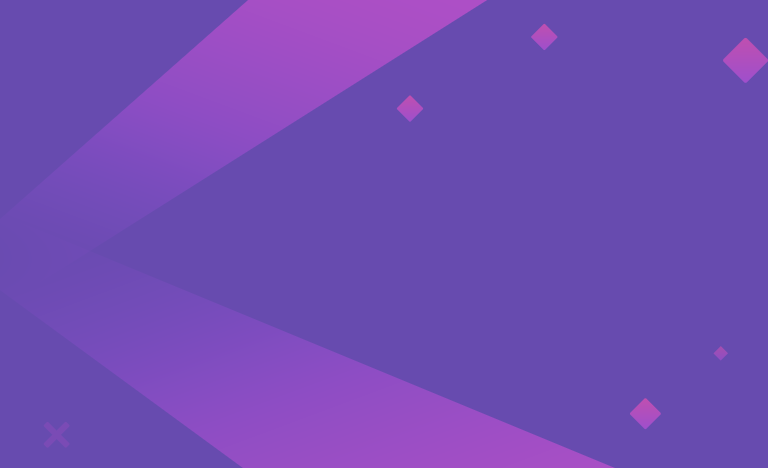
Give the GLSL for this background, as a WebGL 1 fragment shader.

```glsl
precision highp float;
// Two violet beams fanning out from the left edge, with pink diamonds and a faint cross.

uniform vec2 u_resolution;

#define ASPECT 1.641
#define BASE vec3(0.404, 0.294, 0.686)
#define VIOLET vec3(0.500, 0.300, 0.765)
#define PINK vec3(0.680, 0.310, 0.775)
#define GEM_TOP vec3(0.750, 0.310, 0.690)
#define GEM_BOTTOM vec3(0.620, 0.310, 0.800)
#define CROSS_COLOR vec3(0.480, 0.295, 0.710)
#define BEAM_TILT 0.35
#define CORNER 0.1

// Coverage of a shape from its signed distance (negative inside).
float fill(float d) {
  return clamp(0.5 - d * u_resolution.y, 0.0, 1.0);
}

// Signed distance to the line a-b, positive on its left side.
float lineSide(vec2 p, vec2 a, vec2 b) {
  vec2 dir = normalize(b - a);
  return dot(p - a, vec2(-dir.y, dir.x));
}

float roundBox(vec2 p, vec2 halfSize, float radius) {
  vec2 q = abs(p) - halfSize + radius;
  return length(max(q, 0.0)) + min(max(q.x, q.y), 0.0) - radius;
}

vec2 rotate45(vec2 p) {
  return vec2(p.x + p.y, p.y - p.x) * 0.70711;
}

// Fades in from the background, then shifts from violet to pink.
vec3 beam(vec3 color, float mask, float t) {
  vec3 tint = mix(VIOLET, PINK, smoothstep(0.2, 1.05, t));
  return mix(color, tint, mask * smoothstep(-0.05, 0.55, t));
}

vec3 diamond(vec3 color, vec2 p, float radius, float opacity) {
  float d = roundBox(rotate45(p), vec2(radius * 0.735), radius * CORNER);
  vec3 tint = mix(GEM_BOTTOM, GEM_TOP, clamp(0.5 + 0.5 * p.y / radius, 0.0, 1.0));
  return mix(color, tint, fill(d) * opacity);
}

void main() {
  vec2 p = gl_FragCoord.xy / u_resolution * vec2(ASPECT, 1.0);
  vec3 color = BASE;

  // Lower beam
  float lowerTop = lineSide(p, vec2(0.0, 0.543), vec2(1.314, 0.0));
  float lowerBottom = -lineSide(p, vec2(0.0, 0.380), vec2(0.519, 0.0));
  float lowerT = dot(p - vec2(0.0, 0.506), vec2(BEAM_TILT, -0.94)) / 1.07;
  color = beam(color, fill(max(lowerTop, lowerBottom)), lowerT);

  // Upper beam
  float upperTop = lineSide(p, vec2(0.0, 0.532), vec2(0.530, 1.0));
  float upperBottom = -lineSide(p, vec2(0.192, 0.4635), vec2(1.041, 1.0));
  float upperT = dot(p - vec2(0.0, 0.42), vec2(BEAM_TILT, 0.94)) / 0.89;
  color = beam(color, fill(max(upperTop, upperBottom)), upperT);

  // Diamonds
  color = diamond(color, p - vec2(0.876, 0.768), 0.028, 1.0);
  color = diamond(color, p - vec2(1.163, 0.921), 0.028, 1.0);
  color = diamond(color, p - vec2(1.593, 0.871), 0.048, 1.0);
  color = diamond(color, p - vec2(1.379, 0.116), 0.033, 1.0);
  color = diamond(color, p - vec2(1.540, 0.245), 0.015, 0.7);

  // Cross
  vec2 c = rotate45(p - vec2(0.121, 0.071));
  vec2 bar = vec2(0.034, 0.0065);
  float crossDist = min(roundBox(c, bar, 0.003), roundBox(c.yx, bar, 0.003));
  color = mix(color, CROSS_COLOR, fill(crossDist));

  gl_FragColor = vec4(color, 1.0);
}
```
